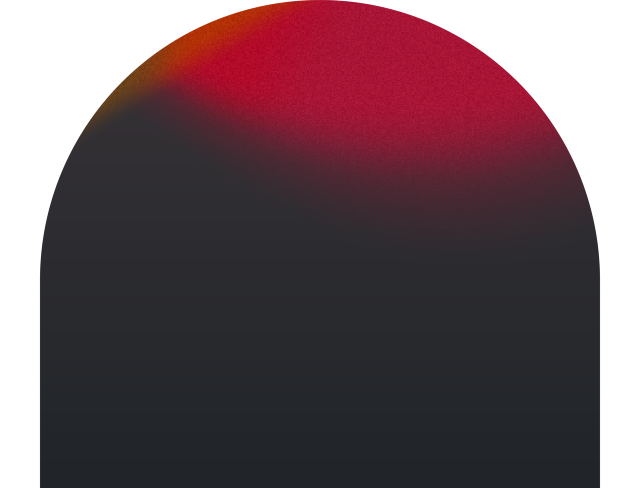
Give the GLSL for this background, as a WebGL 1 fragment shader.

```glsl
precision highp float;
uniform vec2 u_resolution;

float hash(vec2 cell) {
  vec3 h = fract(vec3(cell.xyx) * 0.1031);
  h += dot(h, h.yzx + 33.33);
  return fract((h.x + h.y) * h.z);
}

// Round-topped arch, with y measured down from its crown
float archDistance(vec2 p, float radius) {
  vec2 q = vec2(p.x - 0.5, max(radius - p.y, 0.0));
  return length(q) - radius;
}

void main() {
  // Canvas widths, from the top left corner
  vec2 p = vec2(gl_FragCoord.x, u_resolution.y - gl_FragCoord.y) / u_resolution.x;
  float pixel = 1.0 / u_resolution.x;

  // Slate base, darker toward the bottom
  vec3 color = mix(vec3(0.205, 0.19, 0.207), vec3(0.165, 0.167, 0.182),
                   smoothstep(0.1, 0.5, p.y));
  color = mix(color, vec3(0.13, 0.145, 0.163), smoothstep(0.42, 0.76, p.y));

  // Crimson glow with a curved lower edge and a long tail
  float offset = p.x - 0.664;
  float depth = p.y - 0.245 + 0.76 * offset * offset;
  depth /= mix(0.6, 1.08, smoothstep(0.2, 0.8, p.x));
  float core = 1.0 - smoothstep(-0.09, 0.06, depth);
  float tail = 1.0 - smoothstep(-0.05, 0.17, depth);
  float glow = 0.57 * core + 0.43 * tail;
  vec3 crimson = mix(vec3(0.70, 0.04, 0.16), vec3(0.66, 0.08, 0.21),
                     smoothstep(0.42, 0.58, p.x + 0.5 * p.y));
  color = mix(color, crimson, glow);

  // Orange corner, fading to olive brown at the left
  float band = dot(vec2(0.468, 0.0) - p, vec2(0.504, 0.864));
  float ember = smoothstep(-0.026, 0.03, band);
  vec3 orange = mix(vec3(0.42, 0.26, 0.10), vec3(0.70, 0.19, 0.02),
                    smoothstep(0.19, 0.31, p.x));
  color = mix(color, orange, ember);

  // Fine grain in the lit areas
  float grain = hash(floor(p * 512.0)) - 0.5;
  color += grain * vec3(0.06, 0.045, 0.045) * max(glow, ember);

  float outside = smoothstep(-pixel, pixel, archDistance(p, 0.4375) * 1.5);
  gl_FragColor = vec4(mix(color, vec3(1.0), outside), 1.0);
}
```
